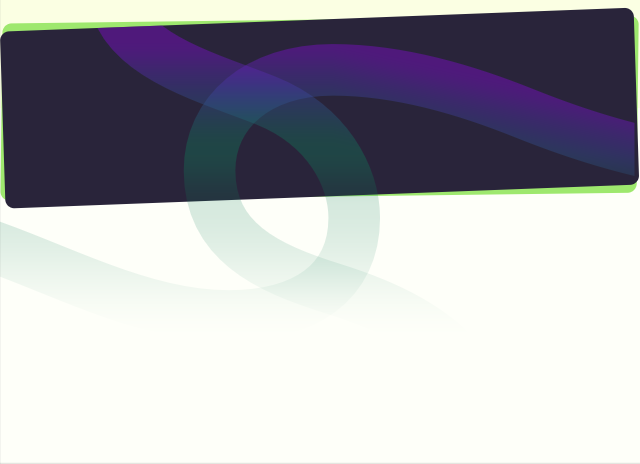
This background is drawn by a Shadertoy shader. Its source:

```glsl
// Tilted dark banner over a green card, crossed by two looping translucent ribbons that fade into white.

#define GRID 558.0           // canvas height in design units
#define RIBBON_HALF 31.0     // half the ribbon width
#define RIBBON_END 763.0     // right end of the ribbons
#define CORNER 11.0          // panel corner radius
#define PANEL_CENTER vec2(384.3, 130.0)
#define BANNER_SHEAR vec2(-0.032, 0.038)
#define CARD_SHEAR vec2(0.012, 0.0125)
#define STEPS 16             // line pieces per curve

const vec3 PAPER  = vec3(0.996, 1.0, 0.976);
const vec3 CREAM  = vec3(0.984, 1.0, 0.89);
const vec3 GREEN  = vec3(0.62, 0.91, 0.43);
const vec3 NIGHT  = vec3(0.16, 0.143, 0.228);
const vec3 PURPLE = vec3(0.46, 0.05, 0.74);
const vec3 BLUE   = vec3(0.25, 0.28, 0.67);
const vec3 TEAL   = vec3(0.06, 0.49, 0.35);

// Joined cubic curves: each one shares its end point with the next
const vec2 FALLING[16] = vec2[16](
    vec2(140, 8), vec2(160, 70), vec2(255, 95),
    vec2(320, 121), vec2(393, 150), vec2(426, 212),
    vec2(426, 262), vec2(426, 340), vec2(366, 380),
    vec2(275, 380), vec2(170, 380), vec2(70, 322),
    vec2(-30, 289), vec2(-60, 280), vec2(-90, 270), vec2(-120, 260));
const vec2 LOOPING[16] = vec2[16](
    vec2(800, 188), vec2(740, 176), vec2(685, 158),
    vec2(630, 136), vec2(560, 108), vec2(480, 84),
    vec2(400, 84), vec2(310, 84), vec2(252, 135),
    vec2(252, 205), vec2(252, 290), vec2(320, 322),
    vec2(400, 347), vec2(470, 369), vec2(520, 395), vec2(560, 440));

// Antialiased coverage of a signed distance
float fill(float d) {
    return clamp(0.5 - d * iResolution.y / GRID, 0.0, 1.0);
}

vec2 shear(vec2 p, vec2 slope) {
    vec2 d = p - PANEL_CENTER;
    return d + slope * d.yx;
}

float roundBox(vec2 p, vec2 halfSize) {
    vec2 q = abs(p) - halfSize + CORNER;
    return length(max(q, 0.0)) + min(max(q.x, q.y), 0.0) - CORNER;
}

float segmentDist(vec2 p, vec2 a, vec2 b) {
    vec2 pa = p - a, ba = b - a;
    return length(pa - ba * clamp(dot(pa, ba) / dot(ba, ba), 0.0, 1.0));
}

vec2 bezier(vec2 a, vec2 b, vec2 c, vec2 d, float t) {
    float s = 1.0 - t;
    return s * s * s * a + 3.0 * s * t * (s * b + t * c) + t * t * t * d;
}

// Signed distance to a ribbon that follows the curves
float ribbon(vec2 p, vec2 path[16]) {
    float dist = 1e4;
    for (int k = 0; k < 15; k += 3) {
        vec2 last = path[k];
        for (int i = 1; i <= STEPS; i++) {
            vec2 next = bezier(path[k], path[k + 1], path[k + 2], path[k + 3],
                               float(i) / float(STEPS));
            dist = min(dist, segmentDist(p, last, next));
            last = next;
        }
    }
    return dist - RIBBON_HALF;
}

// Ribbon colour and opacity, running down the canvas and lagging on the right
vec4 ribbonTint(vec2 p) {
    float t = p.y - 0.22 * max(p.x - 400.0, 0.0);
    vec3 col = mix(PURPLE, BLUE, smoothstep(45.0, 125.0, t));
    col = mix(col, TEAL, smoothstep(95.0, 180.0, t));
    float alpha = mix(0.5, 0.37, smoothstep(50.0, 110.0, t));
    alpha = mix(alpha, 0.17, smoothstep(180.0, 250.0, p.y));
    alpha *= 1.0 - smoothstep(235.0, 410.0, p.y);
    return vec4(col, alpha);
}

void mainImage(out vec4 fragColor, in vec2 fragCoord) {
    // Design space with y pointing down
    vec2 p = vec2(fragCoord.x, iResolution.y - fragCoord.y) * GRID / iResolution.y;

    // Page, with a cream strip behind the panels
    vec3 col = mix(PAPER, CREAM, fill(p.y - PANEL_CENTER.y));

    // Green card and dark banner
    vec2 banner = shear(p, BANNER_SHEAR);
    col = mix(col, GREEN, fill(roundBox(shear(p, CARD_SHEAR), vec2(382.5, 106.5))));
    col = mix(col, NIGHT, fill(roundBox(banner, vec2(381.5, 106.5))));

    // Ribbons, cut off at the banner top and the right end
    vec4 tint = ribbonTint(p);
    tint.a *= fill(-banner.y - 106.5) * fill(p.x - RIBBON_END);
    col = mix(col, tint.rgb, tint.a * fill(ribbon(p, FALLING)));
    col = mix(col, tint.rgb, tint.a * fill(ribbon(p, LOOPING)));

    // Hairlines on the left and bottom edges
    col *= 1.0 - 0.05 * fill(p.x - 1.0) - 0.1 * fill(GRID - 1.5 - p.y);

    fragColor = vec4(col, 1.0);
}
```
